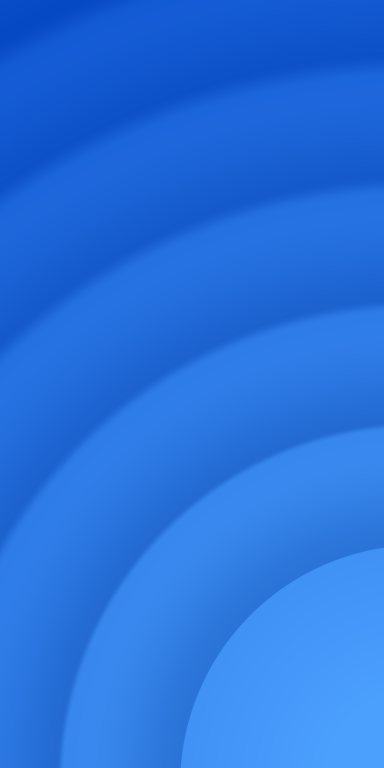
Reproduce this background procedurally as a Shadertoy shader.

```glsl
// Darkness cast outward from the rim of one disc, at ring distance t
float rimShadow(float t, float rim, float pixel) {
    float blur = pixel + 0.025 * (rim - 2.0);
    float d = t - rim;
    float fade = 1.0 - smoothstep(-0.15, 0.85, d);
    float strength = 1.06 - 0.09 * (rim - 2.0);
    return strength * fade * smoothstep(-blur, blur, d);
}

void mainImage(out vec4 fragColor, in vec2 fragCoord) {
    // Distance from the shared centre, counted in ring widths
    vec2 p = fragCoord / iResolution.x;
    float ringWidth = 0.3125;
    float t = length(p - vec2(1.094, -0.044)) / ringWidth;
    float pixel = 0.75 / (iResolution.x * ringWidth);

    // Light falling off away from the centre
    vec3 innerBlue = vec3(0.25, 0.57, 0.96);
    vec3 outerBlue = vec3(0.07, 0.35, 0.83);
    vec3 color = mix(innerBlue, outerBlue, (max(t, 0.8) - 2.0) / 5.0);

    // Stacked discs, with softer rims further out
    float shadow = 0.0;
    for (float rim = 2.0; rim < 8.0; rim++) {
        shadow += rimShadow(t, rim, pixel);
    }
    color -= vec3(0.085, 0.12, 0.12) * shadow;

    fragColor = vec4(clamp(color, 0.0, 1.0), 1.0);
}
```
